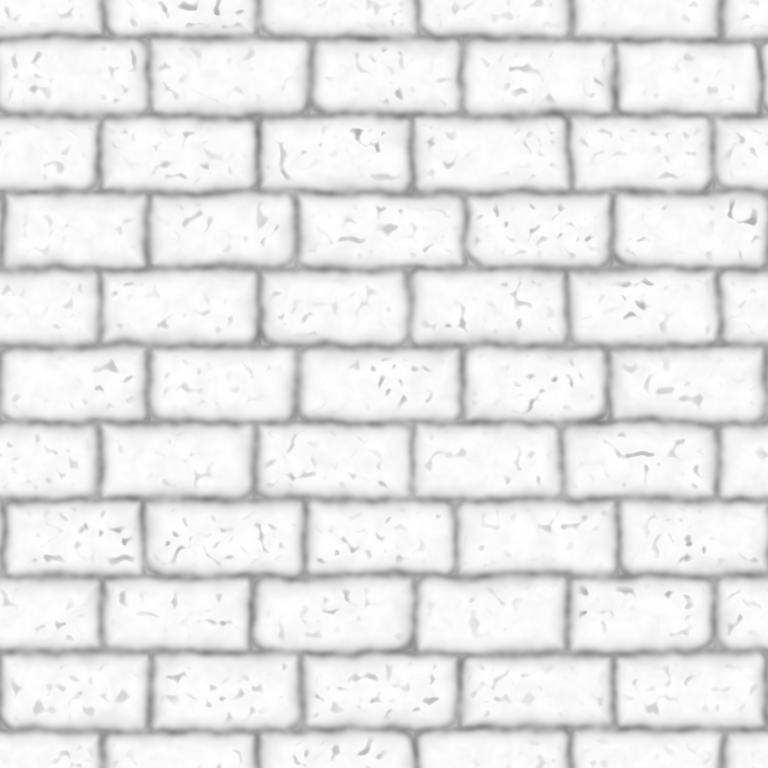
Reproduce this texture map procedurally as a Shadertoy shader.

```glsl
float hash(vec2 c) {
    return fract(sin(dot(c, vec2(127.1, 311.7))) * 43758.5);
}

// Gradient noise that wraps after a whole number of cells
float gradientNoise(vec2 uv, float period, float seed) {
    vec2 p = uv * period;
    vec2 cell = floor(p), f = p - cell;
    vec2 w = f * f * f * (f * (f * 6.0 - 15.0) + 10.0);
    float sum = 0.0;
    for (int j = 0; j < 2; j++)
    for (int i = 0; i < 2; i++) {
        vec2 corner = vec2(i, j);
        float angle = 6.2832 * hash(mod(cell + corner, period) + seed);
        vec2 weight = mix(1.0 - w, w, corner);
        sum += weight.x * weight.y * dot(vec2(cos(angle), sin(angle)), f - corner);
    }
    return sum;
}

// Position of a vertical joint, in brick lengths
float jointX(float column, float row) {
    return column + 0.1 * (hash(vec2(mod(column, 5.0), mod(row, 10.0)) + 3.7) - 0.5);
}

void mainImage(out vec4 fragColor, in vec2 fragCoord) {
    vec2 uv = fragCoord / iResolution.xy;

    // Hand-laid wobble of the joints
    vec2 wall = uv;
    wall += 0.006 * vec2(gradientNoise(uv, 9.0, 1.3), gradientNoise(uv, 9.0, 5.1));
    wall += 0.004 * vec2(gradientNoise(uv, 34.0, 8.2), gradientNoise(uv, 34.0, 2.9));

    // Ten courses of five bricks, every other course shifted
    float row = floor(wall.y * 10.0 + 0.5);
    float x = wall.x * 5.0 - (mod(row, 2.0) < 0.5 ? 0.67 : -0.02);
    float column = floor(x);
    if (x < jointX(column, row)) column -= 1.0;
    else if (x > jointX(column + 1.0, row)) column += 1.0;
    float left = jointX(column, row), right = jointX(column + 1.0, row);
    vec2 brickId = vec2(mod(column, 5.0), mod(row, 10.0));
    vec2 p = vec2((x - 0.5 * (left + right)) / 5.0, wall.y - row / 10.0);
    vec2 halfSize = vec2((right - left) / 10.0, 0.05);

    // Each corner is worn to its own radius, lower ones more
    vec2 side = step(0.0, p);
    float wear = hash(brickId + side * 17.0 + 0.4);
    float radius = mix(0.007, side.y > 0.5 ? 0.02 : 0.032, wear * wear);
    vec2 q = abs(p) - halfSize + radius;
    float inset = radius - length(max(q, 0.0)) - min(max(q.x, q.y), 0.0);
    vec2 gap = halfSize - abs(p);
    float lineDist = min(abs(inset), min(gap.x, gap.y));

    // Dark core and soft shoulder of the mortar
    float core = exp(-pow(lineDist / 0.006, 2.0));
    float shoulderWidth = 0.0135 + 0.008 * gradientNoise(uv, 24.0, 6.6);
    float shoulder = exp(-pow(max(inset, 0.0) / shoulderWidth, 2.0));
    float unevenness = 1.0 + 0.5 * gradientNoise(uv, 20.0, 4.4)
                           + 0.3 * gradientNoise(uv, 70.0, 9.5);
    float shade = 0.985 - (0.22 * core + 0.125 * shoulder) * unevenness;

    // Clustered pits and faint mottling on the brick faces
    vec2 bent = uv + 0.008 * vec2(gradientNoise(uv, 40.0, 7.7), gradientNoise(uv, 40.0, 3.1));
    float face = smoothstep(0.008, 0.024, inset);
    float cluster = smoothstep(-0.35, 0.35, gradientNoise(uv, 15.0, 2.2));
    float pitting = mix(0.35, 1.1, hash(brickId + 21.6)) * cluster;
    float pits = smoothstep(0.13, 0.52, gradientNoise(bent, 72.0, 1.9));
    float mottle = gradientNoise(bent, 36.0, 5.8) + 0.6 * gradientNoise(bent, 90.0, 8.8);
    shade -= face * (0.27 * pitting * pits + 0.035 * max(mottle, -0.3));

    fragColor = vec4(vec3(clamp(shade, 0.0, 1.0)), 1.0);
}
```
